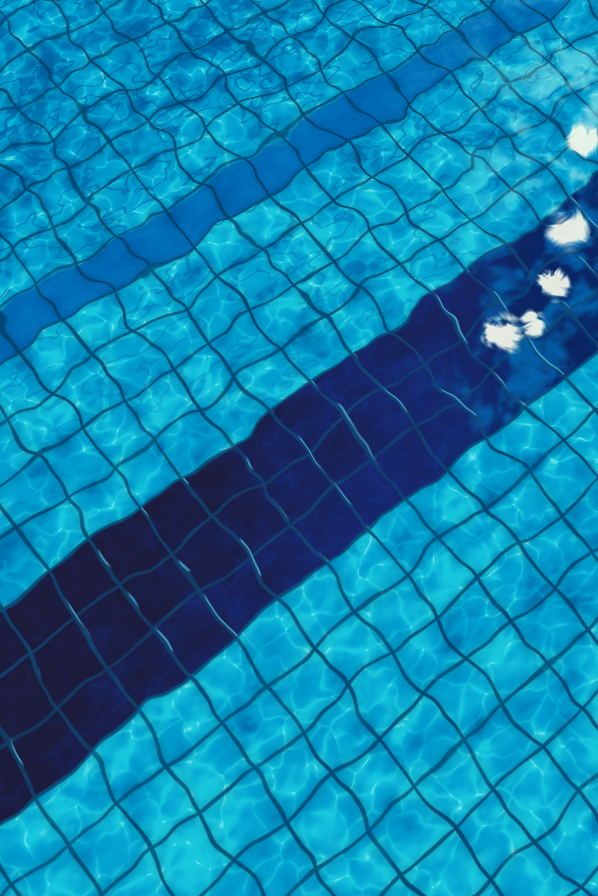
Give the GLSL for this texture, as a Shadertoy shader.

```glsl
// Sunlit pool floor: a tile grid in perspective, bent by ripples, with one broad
// dark lane and one faint lane. Tile coordinates come from two projective line
// families; the light web is a Voronoi net with bright spots at its junctions.

float hash(vec2 p) {
    return fract(sin(dot(p, vec2(127.1, 311.7))) * 43758.5453);
}

float noise(vec2 p) {
    vec2 i = floor(p), f = fract(p);
    f = f * f * (3.0 - 2.0 * f);
    return mix(mix(hash(i), hash(i + vec2(1, 0)), f.x),
               mix(hash(i + vec2(0, 1)), hash(i + vec2(1, 1)), f.x), f.y);
}

float fbm(vec2 p) {
    return 0.55 * noise(p) + 0.3 * noise(p * 2.1 + 7.3) + 0.15 * noise(p * 4.3 + 2.9);
}

vec2 noise2(vec2 p) {
    return vec2(noise(p), noise(p + 41.7)) - 0.5;
}

// x: nearness to a cell border, y: nearness to a junction of three cells
vec2 lightWeb(vec2 p) {
    vec2 cell = floor(p);
    vec3 nearest = vec3(9.0);
    for (int j = -1; j <= 1; j++)
    for (int i = -1; i <= 1; i++) {
        vec2 c = cell + vec2(i, j);
        float d = length(c + 0.1 + 0.8 * vec2(hash(c), hash(c + 19.3)) - p);
        if (d < nearest.x) nearest = vec3(d, nearest.xy);
        else if (d < nearest.y) nearest = vec3(nearest.x, d, nearest.y);
        else nearest.z = min(nearest.z, d);
    }
    return exp(-vec2(6.0, 7.0) * (nearest.yz - nearest.x));
}

// Perspective tile coordinates; p has its origin at the upper left
vec2 tileCoord(vec2 p) {
    float s = (p.y - 0.68 + 0.72 * p.x) / (1.0 - 0.3 * p.x);
    float h = p.y - 0.5065;
    return vec2((p.x - 0.263 - 0.785 * h) / (0.0755 + 0.03 * h),
                s / (0.0741 + 0.0223 * s));
}

float stripe(float x, float a, float b, float soft) {
    return smoothstep(a - soft, a + soft, x) * (1.0 - smoothstep(b - soft, b + soft, x));
}

void mainImage(out vec4 fragColor, in vec2 fragCoord) {
    vec2 p = vec2(fragCoord.x, iResolution.y - fragCoord.y) / iResolution.y;
    float aa = 10.0 / iResolution.y;
    float far = 1.0 - smoothstep(0.1, 0.75, p.y + 0.3 * p.x);

    // Ripples bend the tile grid, more strongly far away
    vec2 flat_ = tileCoord(p);
    vec2 q = flat_ + mix(0.24, 0.42, far) * noise2(flat_ * 1.25 + 3.0)
                   + mix(0.07, 0.16, far) * noise2(flat_ * 3.1 + 11.0);

    // Water brightness: broad shade, soft mottling, then the light web
    vec2 w = flat_ * vec2(1.75, 1.9) + 0.9 * noise2(flat_ * 1.7) + 0.4 * noise2(flat_ * 4.5);
    vec2 web = lightWeb(w);
    float mottle = fbm(q * vec2(1.9, 2.3) + 5.0);
    float broad = 0.27 + 0.22 * smoothstep(0.0, 0.55, p.y + 0.55 * p.x)
                + 0.06 * smoothstep(0.5, 1.0, p.y);
    float light = broad + 0.85 * (mottle - 0.5) + 0.38 * web.x * (0.35 + mottle) - 0.03
                + 0.08 * (hash(floor(q)) - 0.5);
    vec3 col = mix(vec3(0.0, 0.40, 0.65), vec3(0.0, 0.62, 0.81), smoothstep(0.0, 0.48, light));
    col = mix(col, vec3(0.09, 0.78, 0.87), smoothstep(0.42, 0.9, light));
    float spark = web.y * smoothstep(0.35, 0.75, mottle + 0.1);
    col = mix(col, vec3(0.55, 0.94, 0.93), 0.75 * smoothstep(0.3, 0.95, spark));

    // Dark reflected ripple strokes on the far water
    float stroke = fbm(flat_ * vec2(1.3, 2.4) + 23.0);
    col = mix(col, vec3(0.0, 0.36, 0.62),
              0.65 * far * (1.0 - smoothstep(0.0, 0.045, abs(stroke - 0.42))));

    // Faint far lane
    float faintLane = stripe(q.y, -4.95, -4.0, 0.04 + aa);
    vec3 faintColor = mix(vec3(0.0, 0.36, 0.66), vec3(0.0, 0.45, 0.75), mottle);
    col = mix(col, faintColor, faintLane * (0.93 - 0.25 * smoothstep(0.4, 0.6, p.x)));

    // Broad dark lane, bluer toward the right and along its near side
    float darkLane = stripe(q.y, 0.0, 3.0, 0.025 + aa);
    float blueness = smoothstep(0.1, 0.6, p.x + 0.35 * (mottle - 0.5) + 0.035 * q.y);
    vec3 laneColor = mix(vec3(0.105, 0.105, 0.23), vec3(0.085, 0.15, 0.42), blueness);
    float sheen = smoothstep(0.48, 0.6, p.x + 0.12 * (mottle - 0.5));
    laneColor = mix(laneColor, mix(vec3(0.03, 0.14, 0.37), vec3(0.0, 0.40, 0.66),
                    smoothstep(0.35, 0.75, mottle)), 0.85 * sheen);
    laneColor += vec3(0.0, 0.03, 0.09) * web.x * mottle;
    col = mix(col, laneColor, darkLane);

    // Grout: dark on bright tiles, teal on the dark lane
    vec2 toLine = abs(fract(q + 0.5) - 0.5);
    vec2 lines = 1.0 - smoothstep(vec2(0.018), vec2(0.035 + aa), toLine);
    float grout = max(lines.x, lines.y * 0.85);
    vec3 groutColor = mix(vec3(0.0, 0.29, 0.48), vec3(0.06, 0.29, 0.46), darkLane);
    col = mix(col, groutColor, grout * (0.62 + 0.25 * noise(q * 2.0)));
    vec2 halo = exp(-toLine * 14.0);
    col *= 1.0 - 0.16 * max(halo.x, halo.y) * (1.0 - darkLane);

    // Thin glints beside the steeper grout lines
    float side = abs(fract(q.x + 0.46) - 0.5);
    float glint = (1.0 - smoothstep(0.005, 0.018 + aa, side)) * smoothstep(0.52, 0.8, noise(q * vec2(1.0, 2.2) + 31.0));
    col = mix(col, vec3(0.3, 0.72, 0.84), 0.75 * glint * darkLane);

    // Sun glare on the right: a pale haze and broken white patches
    float haze = exp(-dot((p - vec2(0.65, 0.16)) / vec2(0.10, 0.13), (p - vec2(0.65, 0.16)) / vec2(0.10, 0.13)));
    col = mix(col, vec3(0.62, 0.86, 0.89), 0.65 * haze * smoothstep(0.4, 0.75, mottle) * (1.0 - darkLane));
    vec3 patches[5] = vec3[5](vec3(0.563, 0.374, 0.025), vec3(0.596, 0.362, 0.017),
        vec3(0.631, 0.256, 0.027), vec3(0.618, 0.318, 0.020), vec3(0.652, 0.155, 0.022));
    float broken = fbm(p * vec2(75.0, 60.0) + 4.0 * noise2(p * 35.0));
    for (int i = 0; i < 5; i++) {
        vec2 d = (p - patches[i].xy) / patches[i].z;
        d = vec2(d.x - 0.25 * d.y, d.y + 0.2 * d.x);
        float glare = smoothstep(0.42, 0.72, exp(-dot(d, d) * 0.7) * (0.45 + broken));
        col = mix(col, mix(vec3(0.45, 0.75, 0.85), vec3(0.97, 0.98, 0.92), glare), 0.92 * glare);
    }
    fragColor = vec4(clamp(col, 0.0, 1.0), 1.0);
}
```
